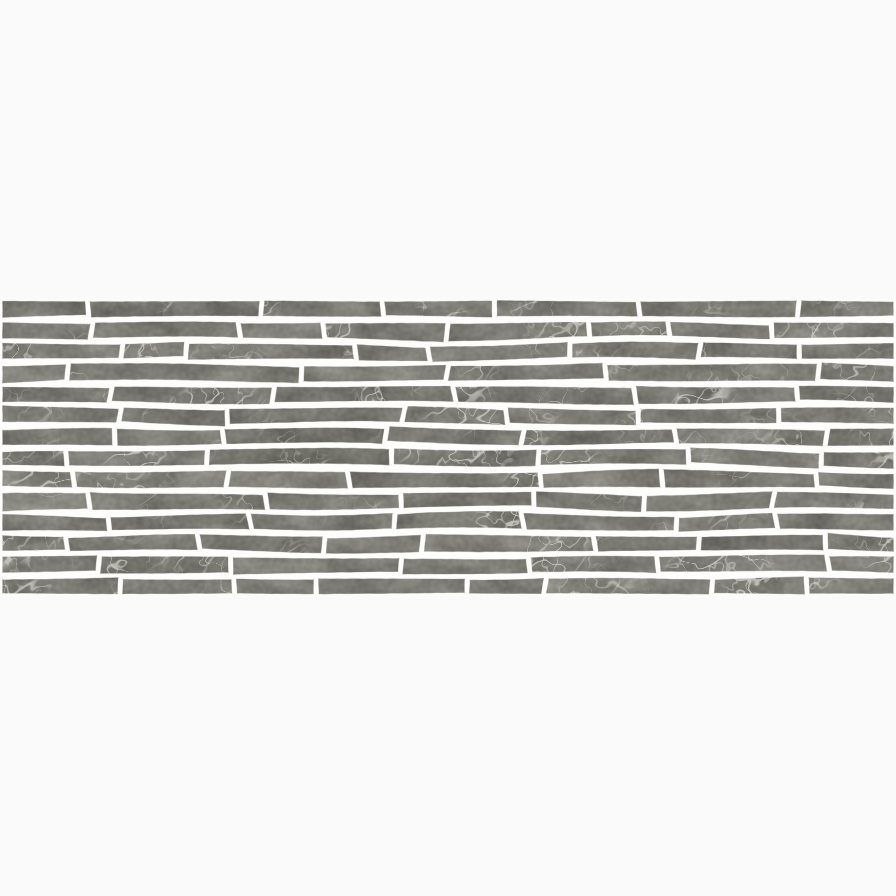
This pattern is drawn by a WebGL 2 fragment shader. Its source:

```glsl
#version 300 es
precision highp float;
// Draws a band of fourteen rows of thin, uneven grey marble strips on an off-white ground.

uniform vec2 u_resolution;
out vec4 fragColor;

const int ROWS = 14;
// Strips in each row, from the bottom up
const int STRIPS[ROWS] = int[](8, 7, 8, 7, 7, 7, 7, 7, 7, 6, 6, 8, 8, 7);

const float PITCH = 0.0238;
const float BAND_BOTTOM = 0.334;
const float HALF_HEIGHT = 0.0084;
const float HALF_JOINT = 0.0028;

const vec3 GROUND = vec3(0.98);
const vec3 GROUT = vec3(0.992, 0.992, 0.986);
const vec3 STONE_DARK = vec3(0.385, 0.38, 0.355);
const vec3 STONE_LIGHT = vec3(0.59, 0.59, 0.56);
const vec3 VEIN = vec3(0.84, 0.84, 0.81);

float hash(vec2 p) {
    vec3 q = fract(p.xyx * vec3(0.1031, 0.103, 0.0973));
    q += dot(q, q.yzx + 33.33);
    return fract((q.x + q.y) * q.z);
}

// Random value in -1..1
float signedHash(vec2 p) { return hash(p) * 2.0 - 1.0; }

float gradientDot(vec2 cell, vec2 offset) {
    float angle = 6.2832 * hash(cell);
    return dot(vec2(cos(angle), sin(angle)), offset);
}

float gradientNoise(vec2 p) {
    vec2 i = floor(p), f = fract(p);
    vec2 u = f * f * f * (f * (f * 6.0 - 15.0) + 10.0);
    vec2 e = vec2(0.0, 1.0);
    return mix(mix(gradientDot(i, f), gradientDot(i + e.yx, f - e.yx), u.x),
               mix(gradientDot(i + e, f - e), gradientDot(i + 1.0, f - 1.0), u.x), u.y);
}

float fbm(vec2 p) {
    float sum = 0.0, amp = 1.0;
    for (int i = 0; i < 4; i++) {
        sum += amp * gradientNoise(p);
        p = mat2(1.6, 1.2, -1.2, 1.6) * p + 7.3;
        amp *= 0.55;
    }
    return sum;
}

// Thin bright line along the zero crossing of warped noise
float vein(vec2 p, float width) {
    float n = gradientNoise(p + 0.35 * gradientNoise(p * 3.1));
    return 1.0 - smoothstep(0.0, width, abs(n));
}

// Position of a slanted joint; v is the height above the row centre
float jointX(int index, int count, float row, float v) {
    if (index <= 0) return 0.0;
    if (index >= count) return 1.0;
    vec2 seed = vec2(float(index) + 3.0, row * 5.0 + 11.0);
    float x = mix(0.107, 0.895, float(index - 1) / float(count - 2));
    return x + 0.034 * signedHash(seed) + 0.22 * signedHash(seed + 41.0) * v;
}

// Signed distance inside a strip with tilted, tapered and bowed long edges
float stripDistance(float x, float v, float left, float right, vec2 id, float wobble) {
    float s = 2.0 * (x - left) / (right - left) - 1.0;
    float centre = 0.0006 * signedHash(id + 2.0) + 0.0016 * signedHash(id + 5.0) * s
                 + 0.0007 * signedHash(id + 8.0) * (s * s - 0.4);
    float halfHeight = HALF_HEIGHT + 0.0009 * signedHash(id + 13.0) * s;
    float ends = min(x - left, right - x) - HALF_JOINT;
    return min(ends, halfHeight - abs(v - centre * wobble));
}

vec3 stoneColor(vec2 uv, vec2 id) {
    // Each strip is cut from a different part of the slab
    vec2 p = uv + vec2(hash(id + 17.0), hash(id + 23.0)) * 9.0;
    float tone = 0.48 + 0.55 * fbm(p * vec2(17.0, 30.0)) + 0.13 * signedHash(id + 29.0);
    tone += 0.22 * gradientNoise(p * 170.0);
    vec3 color = mix(STONE_DARK, STONE_LIGHT, clamp(tone, 0.0, 1.25));

    float patches = smoothstep(-0.02, 0.38, gradientNoise(p * 11.0 + 5.0));
    float lines = vein(p * vec2(19.0, 26.0), 0.045)
                + 0.7 * vein(p * vec2(37.0, 29.0) + 31.0, 0.06);
    return mix(color, VEIN, clamp(lines * patches, 0.0, 1.0) * 0.75);
}

void main() {
    vec2 uv = gl_FragCoord.xy / u_resolution;
    float soft = max(0.0009, 0.7 / min(u_resolution.x, u_resolution.y));

    // Let the rows wander, but keep the outer edges of the band straight
    float across = (uv.y - BAND_BOTTOM) / (PITCH * float(ROWS));
    float inner = smoothstep(0.0, 0.12, across) * smoothstep(0.0, 0.12, 1.0 - across);
    float wander = 0.006 * inner * gradientNoise(uv * vec2(4.5, 16.0) + 3.7);
    float level = (uv.y + wander - BAND_BOTTOM) / PITCH;
    float row = clamp(floor(level), 0.0, float(ROWS - 1));
    float v = (level - row - 0.5) * PITCH;

    // Find the joints on either side
    int count = STRIPS[int(row)];
    int strip = 0;
    for (int i = 1; i < count; i++) {
        if (uv.x > jointX(i, count, row, v)) strip = i;
    }
    float left = jointX(strip, count, row, v);
    float right = jointX(strip + 1, count, row, v);
    vec2 id = vec2(float(strip) * 3.0 + 1.0, row * 7.0 + 2.0);

    float d = stripDistance(uv.x, v, left, right, id, mix(0.25, 1.0, inner));
    d += 0.0004 * gradientNoise(uv * 90.0);

    // Ground, grout, then stone
    float band = smoothstep(-0.01, 0.02, across) * smoothstep(-0.01, 0.02, 1.0 - across);
    vec3 color = mix(GROUND, GROUT, band);
    color = mix(color, stoneColor(uv, id), smoothstep(-soft, soft, d));
    fragColor = vec4(color, 1.0);
}
```
